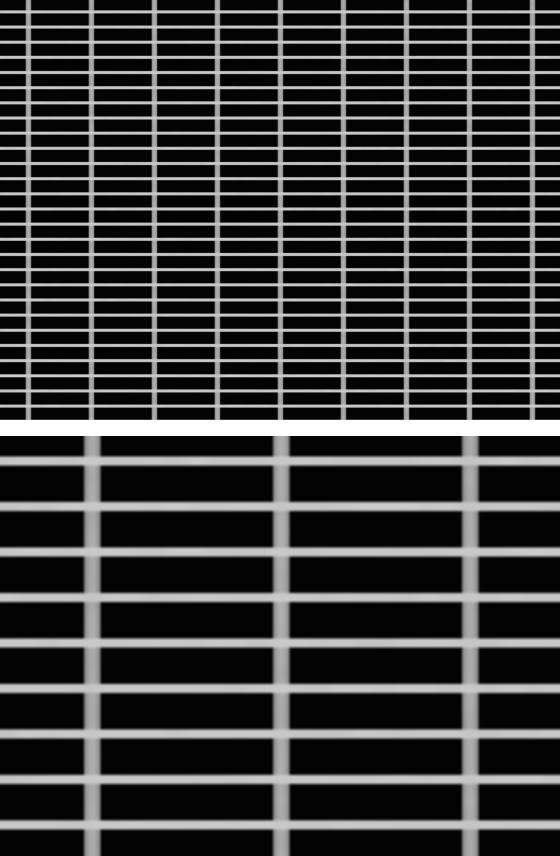
Top: the whole. Bottom: its middle third, enlarged.
Reproduce this pattern procedurally as a Shadertoy shader.

```glsl
// Metal grille: thin bright horizontal wires laid over wider grey uprights on black.
// Each set is a repeated distance to the nearest bar centre, turned into soft
// coverage and shaded as a rounded rod; faint noise varies the metal.

float hash(vec2 p) {
    return fract(sin(dot(p, vec2(127.1, 311.7))) * 43758.55);
}

float valueNoise(vec2 p) {
    vec2 cell = floor(p), f = fract(p);
    f = f * f * (3.0 - 2.0 * f);
    return mix(mix(hash(cell), hash(cell + vec2(1, 0)), f.x),
               mix(hash(cell + vec2(0, 1)), hash(cell + vec2(1, 1)), f.x), f.y);
}

// Signed offset from the nearest bar centre, for bars repeated along one axis.
float barOffset(float x, float first, float period) {
    return (fract((x - first) / period + 0.5) - 0.5) * period;
}

float coverage(float offset, float halfWidth, float blur) {
    return 1.0 - smoothstep(halfWidth - blur, halfWidth + blur, abs(offset));
}

void mainImage(out vec4 fragColor, in vec2 fragCoord) {
    // Units of canvas height, with y measured down from the top edge.
    vec2 p = fragCoord / iResolution.y;
    p.y = 1.0 - p.y;
    float blur = max(0.0019, 0.75 / iResolution.y);

    // Nine uprights and twenty-seven wires on a 4:3 canvas.
    float uprightOffset = barOffset(p.x, 0.0677, 0.15);
    float wireOffset = barOffset(p.y, 0.0283, 0.0361);
    float upright = coverage(uprightOffset, 0.0065, blur);
    float wire = coverage(wireOffset, 0.0036, blur);

    // Rounded shading: the uprights dim toward their sides.
    float uprightTone = 0.67 - 0.10 * smoothstep(0.001, 0.006, abs(uprightOffset));
    float wireTone = 0.78;

    // Slight unevenness along the metal.
    float wear = 0.03 * (valueNoise(p * vec2(60.0, 90.0)) - 0.5);

    vec3 color = vec3(0.01);
    color = mix(color, vec3(uprightTone + wear), upright);
    color = mix(color, max(color, vec3(wireTone + wear)), wire);
    fragColor = vec4(color, 1.0);
}
```
